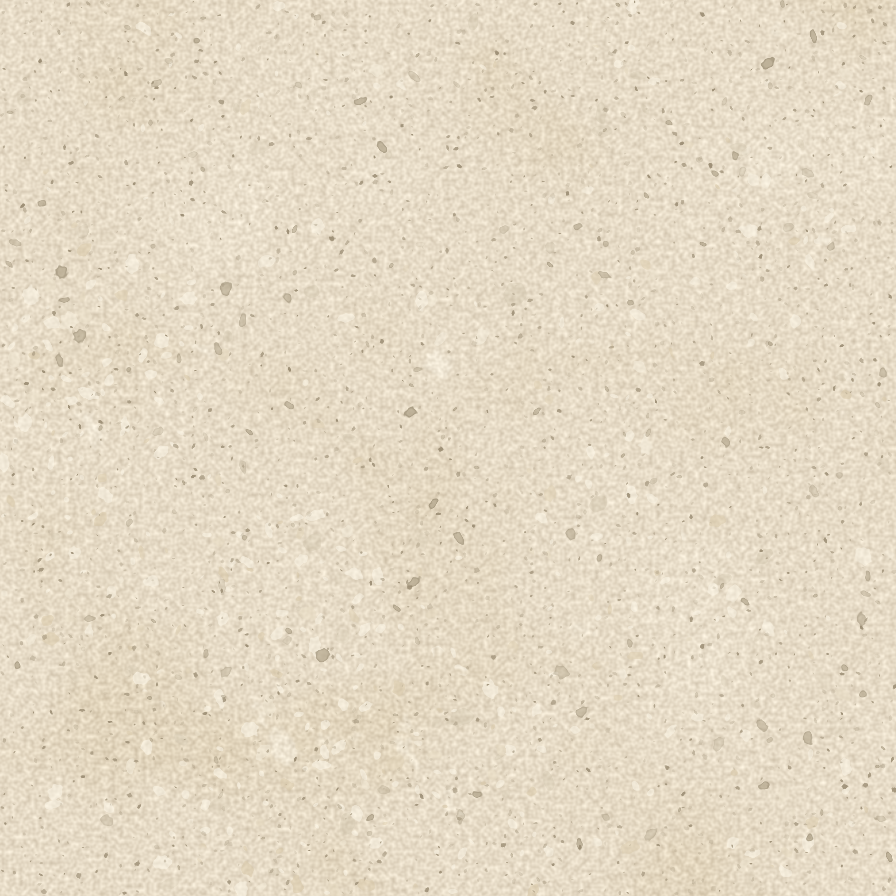
A Shadertoy shader for this texture:

```glsl
// Cream limestone slab: sandy grain, soft stains, dark pits, fossil grains and pale rubble.

#define STONE vec3(0.905, 0.860, 0.779)
#define STAIN vec3(0.865, 0.807, 0.695)
#define PIT vec3(0.590, 0.535, 0.435)
#define FOSSIL vec3(0.710, 0.660, 0.560)
#define GHOST vec3(0.845, 0.800, 0.710)
#define CREAM vec3(0.960, 0.930, 0.865)
#define GRAIN_CONTRAST 0.115
#define GRAIN_SCALE 115.0
#define STAIN_SCALE 3.2

uvec3 scramble(uvec3 v) {
    v = v * 1664525u + 1013904223u;
    v.x += v.y * v.z; v.y += v.z * v.x; v.z += v.x * v.y;
    v ^= v >> 16u;
    v.x += v.y * v.z; v.y += v.z * v.x; v.z += v.x * v.y;
    return v;
}

vec3 hash3(vec2 cell, float seed) {
    uvec3 bits = scramble(uvec3(ivec3(ivec2(cell), int(seed)) + 4096));
    return vec3(bits >> 8u) / 16777216.0;
}

float cornerSlope(vec2 cell, vec2 offset) {
    float angle = 6.2832 * hash3(cell, 0.0).x;
    return dot(vec2(cos(angle), sin(angle)), offset);
}

float gradientNoise(vec2 p) {
    vec2 i = floor(p), f = fract(p), e = vec2(1, 0);
    vec2 u = f * f * f * (f * (f * 6.0 - 15.0) + 10.0);
    float low = mix(cornerSlope(i, f), cornerSlope(i + e.xy, f - e.xy), u.x);
    float high = mix(cornerSlope(i + e.yx, f - e.yx), cornerSlope(i + 1.0, f - 1.0), u.x);
    return mix(low, high, u.y);
}

float fbm(vec2 p) {
    float sum = 0.0, weight = 0.6;
    for (int k = 0; k < 5; k++) {
        sum += weight * gradientNoise(p);
        p = mat2(1.6, 1.2, -1.2, 1.6) * p + 17.3;
        weight *= 0.55;
    }
    return sum;
}

// Where broken shell and pebbles gather, 0 to 1
float rubble(vec2 uv) {
    float lower = exp(-14.0 * dot(uv - vec2(0.42, 0.2), uv - vec2(0.42, 0.2)));
    float left = exp(-28.0 * dot(uv - vec2(0.1, 0.5), uv - vec2(0.1, 0.5)));
    return smoothstep(0.25, 0.95, 0.75 * max(lower, left) + 0.25 + 1.1 * fbm(uv * 5.0 + 31.0));
}

// Scattered ragged ellipses: x coverage, y depth from the rim, z random tone
vec3 chips(vec2 uv, float cells, float density, float gather, vec2 radii, float seed) {
    vec3 result = vec3(0);
    vec2 home = floor(uv * cells);
    float blur = 0.75 / iResolution.y;
    float ragged = 1.0 + 0.45 * gradientNoise(uv * 0.8 / radii.x * 0.6 + seed);
    float local = density * mix(1.0, rubble(uv), gather);
    for (int k = 0; k < 9; k++) {
        vec2 cell = home + vec2(k % 3 - 1, k / 3 - 1);
        vec3 place = hash3(cell, seed), form = hash3(cell, seed + 50.0);
        vec2 centre = (cell + 0.15 + 0.7 * place.xy) / cells;
        float angle = 6.2832 * form.x;
        vec2 q = mat2(cos(angle), sin(angle), -sin(angle), cos(angle)) * (uv - centre);
        q.y *= mix(1.1, 2.2, form.y);
        float radius = mix(radii.x, radii.y, form.z * form.z);
        float dist = length(q) * ragged - radius;
        float present = smoothstep(place.z - 0.02, place.z + 0.02, local);
        float cover = present * smoothstep(blur, -blur, dist);
        if (cover > result.x) result = vec3(cover, -dist / radius, fract(place.z * 91.7));
    }
    return result;
}

void mainImage(out vec4 fragColor, in vec2 fragCoord) {
    vec2 uv = fragCoord / iResolution.y;
    float gathered = rubble(uv);

    // Broad warm stains and pale clouds
    float cloud = fbm(uv * STAIN_SCALE + 8.0);
    vec3 color = mix(STONE, STAIN, 0.65 * smoothstep(0.0, 0.55, cloud));
    color = mix(color, CREAM, 0.3 * smoothstep(0.05, 0.55, -cloud));

    // Ragged bleached blotches
    float bleach = fbm(uv * 9.0 + 53.0) + 0.22 * gathered;
    color = mix(color, CREAM, 0.65 * smoothstep(0.42, 0.56, bleach));

    // Large faint pebbles and cream shell fragments
    vec3 ghost = chips(uv, 22.0, 0.22, 0.5, vec2(0.005, 0.014), 3.0);
    color = mix(color, GHOST, ghost.x * mix(0.15, 0.7, ghost.z));
    vec3 shell = chips(uv, 46.0, 0.6, 0.93, vec2(0.003, 0.011), 7.0);
    color = mix(color, mix(STAIN, CREAM, smoothstep(0.1, 0.4, shell.z)), 0.8 * shell.x);

    // Sandy grain, calmer inside the pebbles
    float grain = 0.6 * gradientNoise(uv * GRAIN_SCALE)
                + 0.85 * gradientNoise(uv * GRAIN_SCALE * 2.03 + 9.0);
    float calm = 1.0 - 0.5 * max(shell.x, ghost.x * 0.6);
    color += GRAIN_CONTRAST * calm * grain * vec3(0.95, 1.03, 1.1);

    // Grey-brown fossil grains with darker rims
    vec3 fossil = chips(uv, 38.0, 0.17, 0.3, vec2(0.0025, 0.0085), 11.0);
    float rim = 1.0 - smoothstep(0.05, 0.45, fossil.y);
    color = mix(color, FOSSIL - 0.1 * rim, fossil.x * mix(0.25, 0.85, fossil.z));

    // Tiny dark pits
    vec3 pit = chips(uv, 95.0, 0.32, 0.15, vec2(0.0011, 0.0032), 19.0);
    color = mix(color, PIT, pit.x * mix(0.2, 0.9, pit.z * pit.z));

    fragColor = vec4(clamp(color, 0.0, 1.0), 1.0);
}
```
